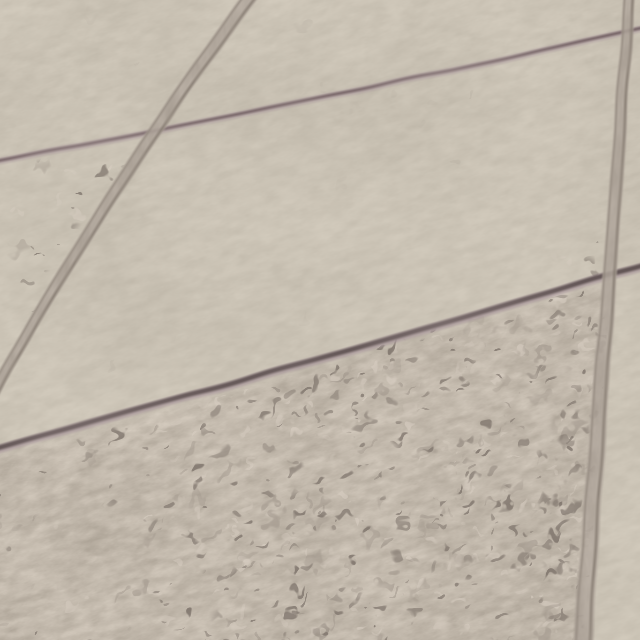
Reproduce this texture procedurally as a Shadertoy shader.

```glsl
// Weathered concrete paving seen at an angle: two dark cross joints and two
// filled grooves, all gently curved, divide the slabs. Value noise mottles the
// surface; hashed, stretched flecks pit the nearest slab and the joint edges.

float hash(vec2 p) {
    vec3 q = fract(p.xyx * 0.1031);
    q += dot(q, q.yzx + 33.33);
    return fract((q.x + q.y) * q.z);
}

float noise(vec2 p) {
    vec2 i = floor(p), f = fract(p);
    f = f * f * (3.0 - 2.0 * f);
    return mix(mix(hash(i), hash(i + vec2(1, 0)), f.x),
               mix(hash(i + vec2(0, 1)), hash(i + vec2(1, 1)), f.x), f.y);
}

float fbm(vec2 p) {
    float sum = 0.0, gain = 0.5;
    for (int i = 0; i < 4; i++) {
        sum += gain * noise(p);
        p = mat2(1.6, 1.2, -1.2, 1.6) * p + 17.3;
        gain *= 0.5;
    }
    return sum / 0.9375;
}

// Soft-edged band around zero
float band(float d, float halfWidth, float soft) {
    return 1.0 - smoothstep(halfWidth - soft, halfWidth + soft, abs(d));
}

// Ragged slanted blobs, one per cell, kept where the hash is below density
float flecks(vec2 p, float cells, float density, float seed) {
    vec2 ragged = vec2(noise(p * 85.0 + seed), noise(p * 85.0 + seed + 40.0)) - 0.5;
    vec2 q = p * cells + ragged * 0.7;
    float cover = 0.0;
    for (int y = -1; y <= 1; y++)
    for (int x = -1; x <= 1; x++) {
        vec2 cell = floor(q) + vec2(x, y), id = cell + seed;
        vec2 d = q - cell - vec2(hash(id + 11.0), hash(id + 23.0));
        float angle = 0.1 + 0.8 * hash(id + 37.0);
        d = mat2(cos(angle), -sin(angle), sin(angle), cos(angle)) * d;
        float size = 0.18 + 0.28 * hash(id + 51.0);
        float blob = 1.0 - smoothstep(0.55, 1.15, length(d * vec2(1.0, 2.0)) / size);
        float kept = smoothstep(0.0, 0.08, density - hash(id + 67.0));
        cover = max(cover, blob * kept * (0.45 + 0.55 * hash(id + 79.0)));
    }
    return cover;
}

// Filled groove: worn middle, darker rims, offset d across it
vec3 groove(vec3 col, float d, float halfWidth, vec2 p, float soft) {
    float wear = fbm(p * vec2(60.0, 22.0));
    vec3 fill = mix(vec3(0.62, 0.58, 0.54), vec3(0.73, 0.69, 0.65), wear);
    col = mix(col, fill, 0.85 * band(d, halfWidth, soft + 0.0015));
    float rims = 0.55 * band(d + 0.75 * halfWidth, 0.0016, soft + 0.001)
               + 0.8 * band(d - 0.65 * halfWidth, 0.0022, soft + 0.001);
    return mix(col, vec3(0.49, 0.45, 0.41), rims * (0.35 + 0.65 * wear));
}

void mainImage(out vec4 fragColor, in vec2 fragCoord) {
    vec2 p = fragCoord / iResolution.xy;
    float soft = 1.0 / iResolution.y;

    // Signed offsets from the joints (up) and the grooves (right)
    float wobble = 0.003 * (noise(p * 14.0) - 0.5);
    float farJoint = 0.98 * (p.y - 0.749 - 0.19 * p.x - 0.016 * p.x * p.x) + wobble;
    float nearJoint = 0.96 * (p.y - 0.301 - 0.274 * p.x - 0.010 * p.x * p.x) + wobble;
    float t = p.y - 0.414;
    float leftGroove = 0.84 * (p.x - 0.0065 - 0.564 * t - 0.146 * t * t) + wobble;
    float rightGroove = p.x - 0.911 - 0.072 * p.y + wobble;

    // Mottled slab with slanted fine grain
    vec2 along = mat2(0.96, -0.28, 0.28, 0.96) * p;
    float nearSlab = smoothstep(0.01, -0.03, nearJoint) * smoothstep(0.01, -0.01, rightGroove);
    float mottle = fbm(p * 6.0), grain = fbm(along * vec2(45.0, 100.0));
    vec3 col = mix(vec3(0.79, 0.76, 0.705), vec3(0.752, 0.715, 0.665), nearSlab);
    col += 0.05 * (mottle - 0.5) + (0.06 + 0.09 * nearSlab) * (grain - 0.5);

    // Pitting gathers on the near slab, by the right groove and at far left
    float clump = smoothstep(0.3, 0.68, fbm(p * 7.0 + 5.0));
    float density = 0.025 + nearSlab * mix(0.1, 0.5, smoothstep(0.0, 0.4, p.x)) * (0.3 + 0.7 * clump);
    density += 0.4 * exp(-pow((rightGroove + 0.04) / 0.035, 2.0)) * smoothstep(0.66, 0.55, p.y);
    density += 0.16 * smoothstep(0.0, -0.03, leftGroove) * smoothstep(0.0, -0.03, farJoint)
             * smoothstep(0.0, 0.05, nearJoint);
    density *= 1.0 - 0.85 * smoothstep(0.0, 0.01, rightGroove);

    float pale = flecks(p, 34.0, density * 0.8, 131.0);
    col = mix(col, vec3(0.85, 0.81, 0.765), 0.6 * pale);
    float stain = flecks(p, 24.0, density * 0.8, 7.0);
    col = mix(col, vec3(0.60, 0.56, 0.52), 0.5 * stain);
    float pits = max(flecks(p, 28.0, density * 0.75, 211.0), flecks(p, 45.0, density * 0.7, 307.0));
    col = mix(col, vec3(0.45, 0.41, 0.38), 0.72 * pits);

    // Cross joints: violet fringe, then a dark core of uneven strength
    float uneven = noise(vec2(p.x * 13.0, 3.0));
    col = mix(col, vec3(0.66, 0.59, 0.61), 0.6 * band(farJoint + 0.001, 0.005, soft + 0.002));
    col = mix(col, vec3(0.46, 0.39, 0.40), (0.6 + 0.35 * uneven) * band(farJoint, 0.0024, soft + 0.0012));
    col = mix(col, vec3(0.65, 0.58, 0.60), 0.7 * band(nearJoint + 0.002, 0.0065, soft + 0.002));
    col = mix(col, vec3(0.38, 0.33, 0.33), (0.7 + 0.3 * uneven) * band(nearJoint, 0.0037, soft + 0.0015));

    // Grooves cross over the joints
    col = groove(col, leftGroove, mix(0.006, 0.0115, p.y), p, soft);
    col = groove(col, rightGroove, mix(0.015, 0.009, p.y), p, soft);

    fragColor = vec4(clamp(col, 0.0, 1.0), 1.0);
}
```
